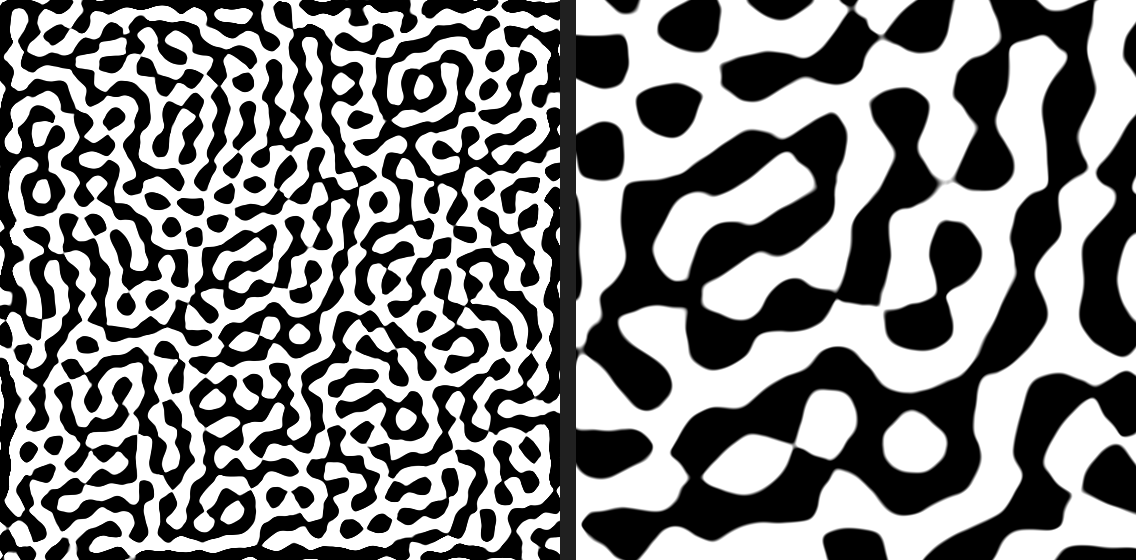
Left, the full canvas; right, a detail of the centre.
A three.js fragment shader for this pattern:

```glsl
// Draws a black and white reaction-diffusion style pattern of dots, worms and rings.
// Random waves of nearly one length are summed, squashed, and sharpened by one step of
// lateral inhibition, which evens out the gaps; a wave along the border frames it.

varying vec2 vUv;

const vec3 INK = vec3(0.0);
const vec3 PAPER = vec3(1.0);
const float TAU = 6.2831853;
const int WAVES = 28;
const float WAVELENGTH = 0.0465;    // spacing of parallel worms
const float LENGTH_SPREAD = 0.12;   // relative variation of the wave number
const float SQUASH_LOW = -0.8;      // wave height where activation begins
const float SQUASH_HIGH = 1.6;      // wave height where activation saturates
const float THRESHOLD = -0.05;      // raise for less ink
const int INNER_TAPS = 8;
const int OUTER_TAPS = 12;
const float INNER_REACH = 0.61;     // inhibiting ring, in wavelengths
const float OUTER_REACH = 1.117;    // supporting ring, in wavelengths
const float INNER_WEIGHT = -1.5;
const float OUTER_WEIGHT = 0.5;
const float BORDER_HEIGHT = 1.5;
const float BORDER_FADE = 0.035;
const float BORDER_INSET = 0.009;
const float SLOPE_GAIN = 1.6;       // steepening caused by the inhibition
const float MIN_SLOPE = 35.0;
const float EDGE_SOFTNESS = 0.001;

vec3 waves[WAVES];                  // wave vector and phase

float hash(float n) {
  return fract(sin(n * 127.1 + 3.7) * 43758.5453);
}

// Directions and lengths are spread evenly, phases are random
void prepareWaves() {
  for (int i = 0; i < WAVES; i++) {
    float n = float(i);
    float angle = n * 2.39996 + 0.6 * hash(n + 50.0);
    float stretch = 1.0 + LENGTH_SPREAD * (2.0 * hash(n + 90.0) - 1.0);
    vec2 direction = vec2(cos(angle), sin(angle));
    waves[i] = vec3(direction * stretch * TAU / WAVELENGTH, TAU * hash(n));
  }
}

// Ink along the border followed by a pale moat
float borderWave(vec2 p) {
  vec2 side = min(p, 1.0 - p);
  float edge = min(side.x, side.y);
  float fade = exp(-edge * edge / (BORDER_FADE * BORDER_FADE));
  return BORDER_HEIGHT * fade * cos(TAU * (edge - BORDER_INSET) / WAVELENGTH);
}

float waveHeight(vec2 p) {
  float sum = 0.0;
  for (int i = 0; i < WAVES; i++) {
    sum += cos(dot(waves[i].xy, p) + waves[i].z);
  }
  return sum * sqrt(2.0 / float(WAVES)) + borderWave(p);
}

vec2 waveSlope(vec2 p) {
  vec2 sum = vec2(0.0);
  for (int i = 0; i < WAVES; i++) {
    sum -= waves[i].xy * sin(dot(waves[i].xy, p) + waves[i].z);
  }
  return sum * sqrt(2.0 / float(WAVES));
}

float activation(vec2 p) {
  return smoothstep(SQUASH_LOW, SQUASH_HIGH, waveHeight(p));
}

vec2 spoke(int index, int count, float reach) {
  float angle = TAU * (float(index) + 0.5) / float(count);
  return reach * WAVELENGTH * vec2(cos(angle), sin(angle));
}

void main() {
  prepareWaves();
  vec2 p = vUv;

  // Lateral inhibition: the point against two rings around it
  float height = waveHeight(p);
  float inner = 0.0;
  for (int i = 0; i < INNER_TAPS; i++) {
    inner += activation(p + spoke(i, INNER_TAPS, INNER_REACH));
  }
  float outer = 0.0;
  for (int i = 0; i < OUTER_TAPS; i++) {
    outer += activation(p + spoke(i, OUTER_TAPS, OUTER_REACH));
  }
  float pattern = smoothstep(SQUASH_LOW, SQUASH_HIGH, height)
                + INNER_WEIGHT * inner / float(INNER_TAPS)
                + OUTER_WEIGHT * outer / float(OUTER_TAPS);

  // Divide by the slope to get an even edge width
  float range = SQUASH_HIGH - SQUASH_LOW;
  float s = clamp((height - SQUASH_LOW) / range, 0.0, 1.0);
  float slope = SLOPE_GAIN * 6.0 * s * (1.0 - s) / range * length(waveSlope(p));
  float inkDepth = (pattern - THRESHOLD) / max(slope, MIN_SLOPE);

  float ink = smoothstep(-EDGE_SOFTNESS, EDGE_SOFTNESS, inkDepth);
  gl_FragColor = vec4(mix(PAPER, INK, ink), 1.0);
}
```
